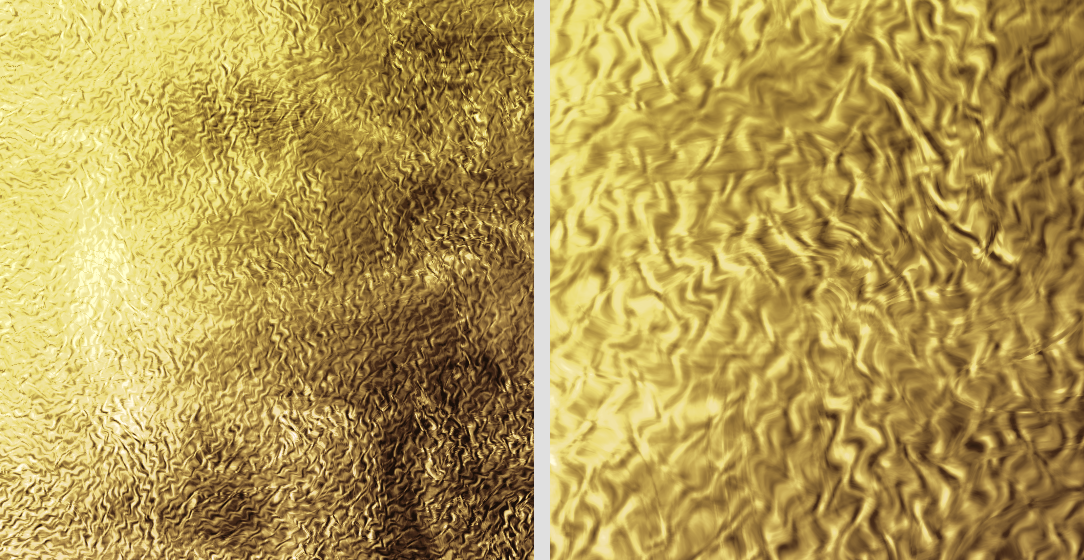
Left, the full canvas; right, a detail of the centre.
This texture is drawn by a WebGL 2 fragment shader. Its source:

```glsl
#version 300 es
precision highp float;

#define GRAIN_SCALE 92.0
#define GRAIN_CONTRAST 0.74
#define FINE_CONTRAST 0.16
#define STROKE_STEP 0.0024
#define PATCH_CONTRAST 0.24
#define CREASE_DEPTH 0.34
#define FAN_DEPTH 0.40
#define GLINT_GAIN 0.34

uniform vec2 u_resolution;
out vec4 fragColor;

vec2 hash2(vec2 p) {
  vec3 q = fract(p.xyx * vec3(0.1031, 0.1030, 0.0973));
  q += dot(q, q.yzx + 33.33);
  return fract((q.xx + q.yz) * q.zy);
}

// Distances to the nearest and second nearest cell points
vec2 cellular(vec2 p) {
  vec2 cell = floor(p), local = p - cell, nearest = vec2(9.0);
  for (int y = -1; y <= 1; y++) {
    for (int x = -1; x <= 1; x++) {
      vec2 offset = vec2(x, y);
      vec2 d = offset + hash2(cell + offset + 57.0) - local;
      float dist = dot(d, d);
      nearest = dist < nearest.x ? vec2(dist, nearest.x)
                                 : vec2(nearest.x, min(nearest.y, dist));
    }
  }
  return sqrt(nearest);
}

// Rotated, warped sine layers for irregular patches
float patches(vec2 p) {
  float sum = 0.0, amp = 0.5;
  for (int i = 0; i < 6; i++) {
    p = mat2(1.36, 1.02, -1.02, 1.36) * p + 1.7;
    p += 0.8 * sin(p.yx * 1.3);
    sum += amp * sin(p.x) * cos(p.y);
    amp *= 0.85;
  }
  return sum;
}

float blob(vec2 p, vec2 center, vec2 size) {
  vec2 d = (p - center) / size;
  return exp(-dot(d, d));
}

// Brush direction: level at the left, upright in the middle, slanted below
vec2 brushFlow(vec2 p, float jitter) {
  float angle = mix(0.15, 1.5, smoothstep(0.06, 0.2, p.x));
  angle = mix(angle, 0.85, smoothstep(0.32, 0.08, p.y) * smoothstep(0.1, 0.4, p.x));
  angle = mix(angle, 0.45, blob(p, vec2(0.38, 0.81), vec2(0.2, 0.1)));
  angle += 1.1 * jitter;
  return vec2(cos(angle), sin(angle));
}

// Two sizes of cells, briefly smeared along the brush direction
float brushedHeight(vec2 p, vec2 flow) {
  float sum = 0.0;
  for (int i = -2; i <= 2; i++) {
    vec2 q = (p + flow * float(i) * STROKE_STEP) * GRAIN_SCALE;
    sum += cellular(q).x + 0.6 * cellular(q.yx * 1.8 + 13.0).x;
  }
  return sum / 5.0;
}

// Broad reflections across the sheet
float sheen(vec2 p) {
  float t = mix(0.97, 0.27, smoothstep(-0.05, 0.92, p.x));
  t -= 0.20 * smoothstep(0.42, 0.1, p.y) * smoothstep(0.05, 0.4, p.x);
  t += 0.27 * blob(p, vec2(0.17, 0.55), vec2(0.06, 0.16));
  t += 0.14 * blob(p, vec2(0.40, 0.93), vec2(0.22, 0.10));
  t += 0.18 * blob(p, vec2(0.62, 0.82), vec2(0.12, 0.09));
  t += 0.13 * blob(p, vec2(0.74, 0.70), vec2(0.11, 0.09));
  t += 0.15 * blob(p, vec2(0.45, 0.67), vec2(0.09, 0.05));
  t -= 0.14 * blob(p, vec2(0.78, 0.91), vec2(0.12, 0.07));
  t -= 0.14 * blob(p, vec2(0.93, 0.66), vec2(0.08, 0.10));
  t -= 0.12 * blob(p, vec2(0.06, 0.06), vec2(0.20, 0.14));
  t -= 0.09 * blob(p, vec2(0.48, 0.53), vec2(0.14, 0.05));
  return t;
}

vec3 goldRamp(float t) {
  vec3 golds[6] = vec3[6](
    vec3(0.27, 0.17, 0.09), vec3(0.45, 0.34, 0.17), vec3(0.62, 0.50, 0.24),
    vec3(0.77, 0.67, 0.33), vec3(0.91, 0.86, 0.48), vec3(0.93, 0.89, 0.66));
  float stops[6] = float[6](0.07, 0.24, 0.43, 0.61, 0.77, 0.95);
  vec3 color = golds[0] * mix(0.35, 1.0, smoothstep(-0.25, 0.07, t));
  for (int i = 1; i < 6; i++) {
    color = mix(color, golds[i], clamp((t - stops[i - 1]) / (stops[i] - stops[i - 1]), 0.0, 1.0));
  }
  return mix(color, vec3(1.0, 0.99, 0.90), smoothstep(1.0, 1.35, t));
}

void main() {
  vec2 p = gl_FragCoord.xy / u_resolution.y;
  float patchy = patches(p * vec2(4.0, 5.0));
  float clumps = patches(p * 9.0 + 4.0);
  float low = smoothstep(0.5, 0.1, p.y);

  // Embossed, crinkled grain
  vec2 flow = brushFlow(p, clumps);
  vec2 across = vec2(-flow.y, flow.x) * 0.0024;
  vec2 bent = p + 0.003 * sin(p.yx * 190.0 + 3.0 * sin(p * 83.0));
  float relief = brushedHeight(bent + across, flow) - brushedHeight(bent - across, flow);
  float fine = cellular(bent * GRAIN_SCALE * 1.3 + 31.0).x - 0.45;
  float light = sheen(p);
  float tone = light + PATCH_CONTRAST * patchy * mix(0.75, 1.15, max(low, smoothstep(0.6, 0.9, p.x)));
  tone += relief * GRAIN_CONTRAST * mix(0.85, 1.4, low) * (1.0 + 0.5 * clumps);
  tone += fine * FINE_CONTRAST + 0.07 * clumps;

  // Fine threads on the bright side
  vec2 wavy = p + 0.012 * sin(p.yx * 41.0 + 2.0 * sin(p * 23.0)) + 0.006 * clumps;
  vec2 net = cellular(wavy * vec2(20.0, 46.0));
  float crease = 1.0 - smoothstep(0.0, 0.14, net.y - net.x);
  tone -= CREASE_DEPTH * crease * smoothstep(0.45, 0.05, p.x) * smoothstep(-0.5, 0.5, patchy);

  // Dark strokes fanning out from one point
  vec2 ray = vec2(0.57, 0.80) - p;
  vec2 polar = vec2(atan(ray.y, ray.x + 0.04) * 32.0, length(ray) * 15.0);
  vec2 strokes = cellular(polar + 0.6 * clumps);
  float fan = blob(p, vec2(0.43, 0.79), vec2(0.16, 0.07));
  tone -= FAN_DEPTH * fan * (1.1 - strokes.x);

  // Glints on raised flakes in the shade
  float flake = smoothstep(0.38, 0.14, cellular(bent * vec2(78.0, 62.0) + 9.0 + clumps).x);
  tone += GLINT_GAIN * flake * smoothstep(0.0, 0.5, clumps) * smoothstep(0.65, 0.25, light);

  // Yellow above and at the left, brown towards the lower right
  vec3 color = goldRamp(tone);
  float yellow = smoothstep(0.2, 0.95, p.y - 0.55 * p.x + 0.4);
  vec3 tint = mix(vec3(1.02, 0.98, 1.08), vec3(1.01, 1.01, 0.87), yellow);
  fragColor = vec4(clamp(color * tint, 0.0, 1.0), 1.0);
}
```
